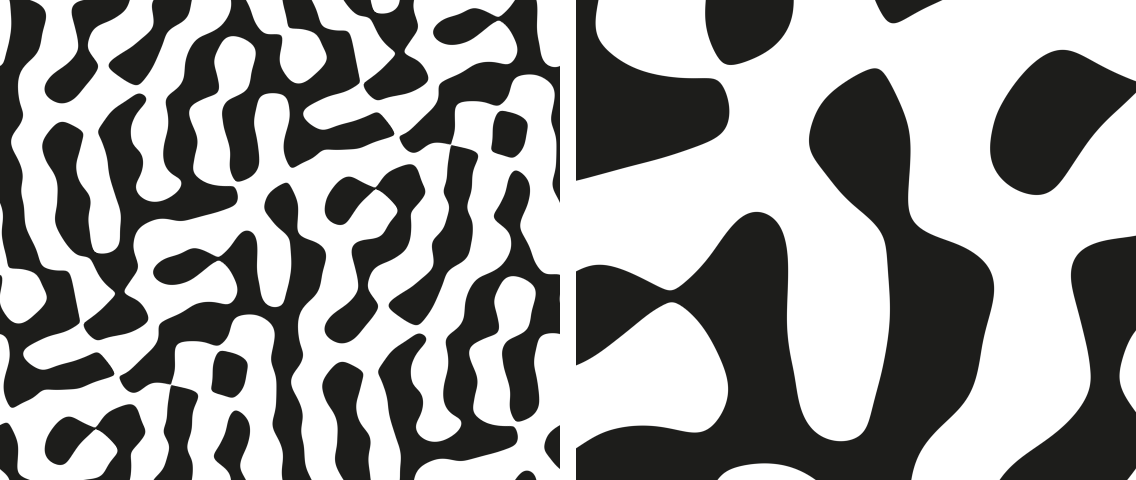
Left, the full canvas; right, a detail of the centre.
A WebGL 2 fragment shader for this pattern:

```glsl
#version 300 es
precision highp float;

uniform vec2 u_resolution;
out vec4 outColor;

const float TAU = 6.2831853;

float hash(vec2 cell) {
  return fract(sin(dot(cell, vec2(127.1, 311.7))) * 43758.545);
}

vec2 gradientAt(vec2 cell, vec2 period) {
  float angle = TAU * hash(mod(cell, period));
  return vec2(cos(angle), sin(angle));
}

// Gradient noise that wraps after a whole number of cells
float wrappedNoise(vec2 p, vec2 period) {
  vec2 cell = floor(p), f = p - cell;
  vec2 u = f * f * f * (f * (f * 6.0 - 15.0) + 10.0);
  vec2 e = vec2(1.0, 0.0);
  float a = dot(gradientAt(cell, period), f);
  float b = dot(gradientAt(cell + e.xy, period), f - e.xy);
  float c = dot(gradientAt(cell + e.yx, period), f - e.yx);
  float d = dot(gradientAt(cell + e.xx, period), f - e.xx);
  return mix(mix(a, b, u.x), mix(c, d, u.x), u.y);
}

// Sum of plane waves of similar length, levelled to even stripe widths;
// steepness favours upright stripes over slanted ones
float labyrinth(vec2 p, float steepness) {
  const int WAVES = 40;
  vec2 sum = vec2(0.0);
  float energy = 0.0;
  for (int i = 0; i < WAVES; i++) {
    float id = float(i);
    float turn = (id + 0.5) / float(WAVES);
    float angle = mix(1.5, 3.75, turn);
    vec2 k = 9.7 * vec2(cos(angle), sin(angle) * u_resolution.y / u_resolution.x);
    // Whole frequencies with an even sum give a half-drop repeat
    k.x = floor(k.x + 0.5);
    k.y = k.x + 2.0 * floor((k.y - k.x) * 0.5 + 0.5);
    float phase = TAU * (dot(k, p) + hash(vec2(id, 7.0)));
    float weight = 0.2 + mix(1.0 - turn, turn, steepness);
    sum += weight * vec2(cos(phase), sin(phase));
    energy += weight * weight;
  }
  return sum.x / sqrt(dot(sum, sum) + 0.25 * energy);
}

void main() {
  vec2 uv = gl_FragCoord.xy / u_resolution;

  // Wobble the outlines
  vec2 cells = uv * vec2(14.0, 12.0);
  vec2 wobble = vec2(wrappedNoise(cells, vec2(7.0, 6.0)),
                     wrappedNoise(cells + 3.0, vec2(7.0, 6.0)));

  // Patches of steep stripes that swell and break up in places
  float steepness = smoothstep(-0.35, 0.2, wrappedNoise(uv * 4.0 + 0.5, vec2(2.0)));
  float swell = 0.25 * wrappedNoise(uv * 6.0, vec2(3.0));
  float field = labyrinth(uv + 0.017 * wobble, steepness) + swell - 0.11;

  // Crisp ink on white
  float edge = 0.7 * length(vec2(dFdx(field), dFdy(field))) + 1e-5;
  float ink = smoothstep(-edge, edge, field);
  outColor = vec4(mix(vec3(1.0), vec3(0.112, 0.112, 0.107), ink), 1.0);
}
```
